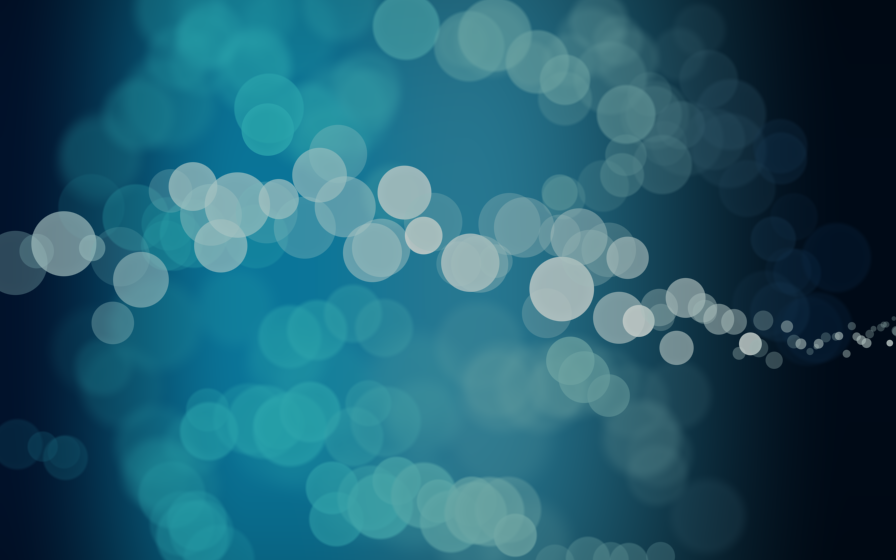
This background is drawn by a Shadertoy shader. Its source:

```glsl
// Teal bokeh: soft drifts of light discs and a crisp ribbon of discs over a blue glow.
#define RIBBON_COUNT 82
#define RIBBON_MID 0.508
#define RIBBON_SWING 0.122
#define RIBBON_CREST 0.6
#define RIBBON_HALF_WAVE 0.85
#define RIBBON_SPREAD 0.105
#define DISC_RADIUS 0.056
#define RIM_LIGHT 0.02
#define PAPER vec3(0.73, 0.77, 0.76)

// Three random values from one number
vec3 hash31(float n) {
    vec3 p = fract(n * vec3(0.1031, 0.1030, 0.0973));
    p += dot(p, p.yzx + 33.33);
    return fract((p.xxy + p.yzz) * p.zyx);
}

// Glow that is strongest left of the centre and sinks into night on the right
vec3 backdrop(vec2 uv) {
    vec3 navy = vec3(0.005, 0.07, 0.17);
    vec3 blue = vec3(0.04, 0.46, 0.60);
    vec3 steel = vec3(0.15, 0.47, 0.57);
    vec3 night = vec3(0.0, 0.04, 0.09);
    vec3 col = mix(navy, blue, smoothstep(0.0, 0.28, uv.x));
    col = mix(col, steel, smoothstep(0.32, 0.52, uv.x));
    col = mix(col, night, smoothstep(0.52, 0.95, uv.x));
    float height = abs(2.0 * uv.y - 1.0);
    return col * (1.0 - 0.15 * height * height * height);
}

// Colour of out-of-focus discs across the canvas
vec3 bokehTint(float x) {
    vec3 deep = vec3(0.05, 0.30, 0.40);
    vec3 teal = vec3(0.15, 0.63, 0.66);
    vec3 sage = vec3(0.43, 0.64, 0.63);
    vec3 dusk = vec3(0.02, 0.14, 0.26);
    vec3 col = mix(deep, teal, smoothstep(0.0, 0.4, x));
    col = mix(col, sage, smoothstep(0.5, 0.95, x));
    return mix(col, dusk, smoothstep(1.0, 1.5, x));
}

// Blend one disc with a faintly lit rim
void addDisc(inout vec3 col, vec2 p, vec2 centre, float radius, float soft, vec3 tint, float alpha) {
    float d = length(p - centre);
    float edge = max(soft * radius, 0.8 / iResolution.y);
    float cover = 1.0 - smoothstep(radius - edge, radius + edge, d);
    float rim = RIM_LIGHT * smoothstep(0.6, 1.0, d / radius);
    col = mix(col, tint + rim, cover * alpha);
}

// Scatter discs along a quadratic curve from a through the pull of b to c
void addDrift(inout vec3 col, vec2 p, vec2 a, vec2 b, vec2 c,
              int count, float spread, float radius, float soft, float alpha) {
    for (int i = 0; i < count; i++) {
        vec3 rnd = hash31(float(i) * 7.3 + dot(a, vec2(91.0, 57.0)) + 3.0);
        float t = (float(i) + 0.5) / float(count);
        vec2 centre = mix(mix(a, b, t), mix(b, c, t), t) + (rnd.xy - 0.5) * 2.0 * spread;
        float size = radius * mix(0.65, 1.15, rnd.z);
        float strength = alpha * mix(0.6, 1.2, fract(rnd.z * 7.0 + rnd.x));
        addDisc(col, p, centre, size, soft, bokehTint(centre.x), strength);
    }
}

// Crisp discs along a wave, dwindling to beads on the right
void addRibbon(inout vec3 col, vec2 p, float aspect) {
    for (int i = 0; i < RIBBON_COUNT; i++) {
        vec3 rnd = hash31(float(i) * 5.7 + 11.0);
        float t = (float(i) + rnd.x) / float(RIBBON_COUNT);
        float x = 0.02 + aspect * (1.0 - (1.0 - t) * (1.0 - t));
        float shrink = smoothstep(1.0, 1.5, x);
        float wave = cos(3.14159 * (x - RIBBON_CREST) / RIBBON_HALF_WAVE);
        float y = RIBBON_MID + RIBBON_SWING * wave;
        y += (rnd.y - 0.5) * 2.0 * RIBBON_SPREAD * mix(1.0, 0.27, shrink);
        float size = DISC_RADIUS * mix(0.4, 1.05, sqrt(rnd.z)) * mix(1.0, 0.15, shrink);
        float glint = fract(rnd.z * 13.0 + rnd.y * 5.0);
        float alpha = mix(0.28, 0.92, glint * glint) * mix(0.75, 1.0, smoothstep(0.2, 0.6, x));
        float pale = glint * mix(0.7, 1.0, smoothstep(0.3, 0.7, x));
        vec3 tint = mix(bokehTint(clamp(x, 0.3, 1.0)), PAPER, mix(0.45, 1.0, pale));
        addDisc(col, p, vec2(x, y), size, 0.02, tint, alpha);
    }
}

void mainImage(out vec4 fragColor, in vec2 fragCoord) {
    vec2 uv = fragCoord / iResolution.xy;
    float aspect = iResolution.x / iResolution.y;
    vec2 p = vec2(uv.x * aspect, uv.y);
    vec3 col = backdrop(uv);

    // Far haze: upper left, lower left, centre, lower right
    addDrift(col, p, vec2(0.24, 0.76), vec2(0.45, 1.14), vec2(0.70, 0.66), 22, 0.10, 0.080, 0.25, 0.32);
    addDrift(col, p, vec2(0.22, 0.42), vec2(0.22, 0.25), vec2(0.34, 0.08), 9, 0.07, 0.070, 0.25, 0.25);
    addDrift(col, p, vec2(0.50, 0.38), vec2(0.62, 0.20), vec2(0.90, 0.10), 14, 0.10, 0.085, 0.35, 0.22);
    addDrift(col, p, vec2(0.92, 0.40), vec2(1.10, 0.28), vec2(1.27, 0.14), 14, 0.10, 0.070, 0.20, 0.20);
    addDrift(col, p, vec2(0.04, 0.20), vec2(0.08, 0.18), vec2(0.15, 0.17), 4, 0.02, 0.040, 0.08, 0.30);

    // Arch from the top centre down the right side
    addDrift(col, p, vec2(0.82, 0.92), vec2(1.05, 0.97), vec2(1.28, 0.88), 10, 0.06, 0.060, 0.20, 0.24);
    addDrift(col, p, vec2(1.02, 0.84), vec2(1.43, 0.82), vec2(1.46, 0.36), 24, 0.07, 0.058, 0.08, 0.28);
    addDrift(col, p, vec2(0.97, 0.64), vec2(1.08, 0.66), vec2(1.20, 0.73), 6, 0.03, 0.048, 0.06, 0.32);
    addDrift(col, p, vec2(0.72, 0.92), vec2(0.93, 0.95), vec2(1.14, 0.80), 6, 0.03, 0.060, 0.06, 0.55);

    // Lower clusters
    addDrift(col, p, vec2(0.33, 0.27), vec2(0.50, 0.20), vec2(0.74, 0.27), 10, 0.03, 0.058, 0.08, 0.50);
    addDrift(col, p, vec2(0.50, 0.40), vec2(0.60, 0.42), vec2(0.74, 0.43), 4, 0.02, 0.055, 0.10, 0.50);
    addDrift(col, p, vec2(0.33, 0.12), vec2(0.34, 0.06), vec2(0.38, 0.00), 6, 0.03, 0.058, 0.08, 0.35);
    addDrift(col, p, vec2(0.57, 0.10), vec2(0.82, 0.15), vec2(0.92, 0.03), 13, 0.04, 0.057, 0.06, 0.60);
    addDrift(col, p, vec2(0.98, 0.00), vec2(1.08, 0.00), vec2(1.20, 0.01), 5, 0.01, 0.035, 0.06, 0.35);

    // Discs around the ribbon, above and below
    addDrift(col, p, vec2(0.19, 0.66), vec2(0.26, 0.53), vec2(0.46, 0.62), 7, 0.04, 0.055, 0.04, 0.40);
    addDrift(col, p, vec2(0.48, 0.83), vec2(0.48, 0.79), vec2(0.47, 0.74), 2, 0.01, 0.058, 0.03, 0.70);
    addDrift(col, p, vec2(1.01, 0.36), vec2(1.05, 0.32), vec2(1.10, 0.27), 3, 0.01, 0.042, 0.03, 0.70);

    addRibbon(col, p, aspect);
    fragColor = vec4(clamp(col, 0.0, 1.0), 1.0);
}
```
